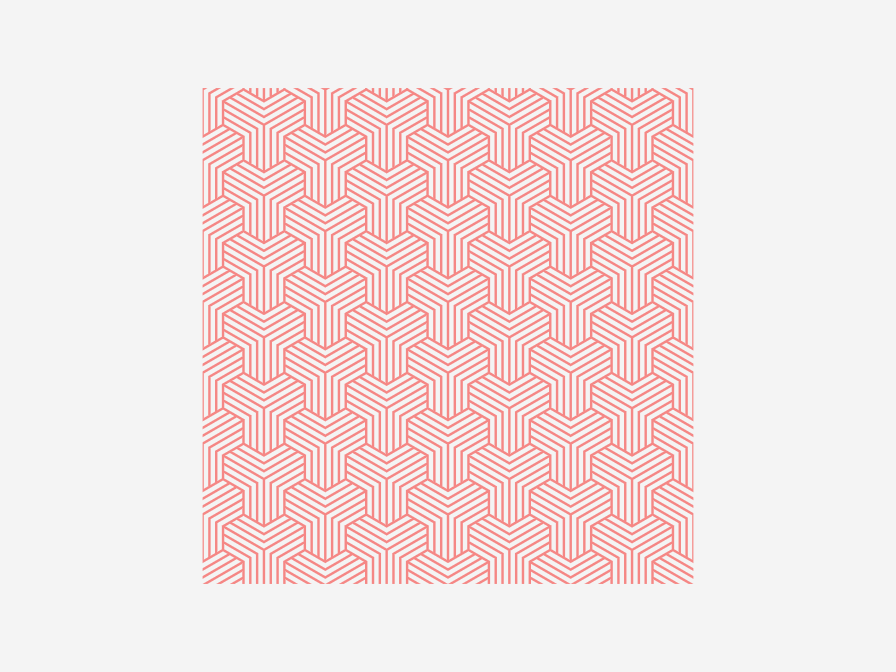
This pattern is drawn by a Shadertoy shader. Its source:

```glsl
// A square panel of interlocking three-armed tiles, striped in coral on off-white.
// Each tile folds into its nearest arm; stripes are whole-number distances from the
// arm's axis, cut off at a pointed tip. One unit is the gap between two stripes.

const float ROOT3 = 1.7320508;
const vec2 PERIOD = vec2(18.0, 18.0 / ROOT3);

// Signed distance to the strokes of one tile centred at the origin
float tileStrokes(vec2 q) {
    q.x = abs(q.x);
    vec2 slantedArm = vec2(0.5 * ROOT3, 0.5);
    vec2 arm = -q.y > dot(q, slantedArm) ? vec2(0.0, -1.0) : slantedArm;
    float along = dot(q, arm);
    float across = abs(q.x * arm.y - q.y * arm.x);

    float stripe = abs(across - min(round(across), 3.0));
    float tip = (along + across / ROOT3 - 12.0 / ROOT3) * 0.5 * ROOT3;
    return max(stripe, tip) - 0.178;
}

// Union of the tiles over both staggered sets of columns
float weave(vec2 p) {
    float d = 1e3;
    for (int column = 0; column < 2; column++) {
        vec2 q = p - 0.5 * PERIOD * vec2(column, 1 - column);
        q = mod(q + 0.5 * PERIOD, PERIOD) - 0.5 * PERIOD;
        for (int row = -1; row <= 1; row++) {
            d = min(d, tileStrokes(q + vec2(0.0, PERIOD.y * float(row))));
        }
    }
    return d;
}

// Edge coverage, softened over one pixel
float coverage(float d, float pixel) {
    return clamp(0.5 - d / pixel, 0.0, 1.0);
}

void mainImage(out vec4 fragColor, in vec2 fragCoord) {
    float pixel = 98.58 / min(iResolution.y, 0.75 * iResolution.x);
    vec2 p = (fragCoord - 0.5 * iResolution.xy) * pixel;

    // Panel of four by seven whole repeats inside a plain margin
    vec2 outside = abs(p) - 0.5 * PERIOD * vec2(4.0, 7.0);
    float panel = coverage(outside.x, pixel) * coverage(outside.y, pixel);

    float ink = panel * coverage(weave(p + vec2(0.0, 0.205)), pixel);
    vec3 paper = vec3(0.958);
    vec3 coral = vec3(0.96, 0.53, 0.52);
    fragColor = vec4(mix(paper, coral, ink), 1.0);
}
```
